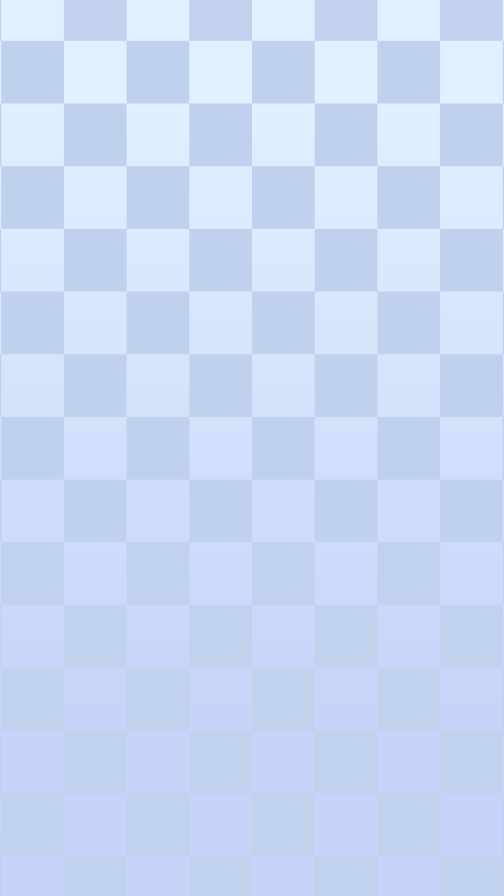
This pattern is drawn by a Shadertoy shader. Its source:

```glsl
// Pastel checkerboard, eight cells wide, centred with a sliver at each side.
// Two smoothed square waves are multiplied to pick between a nearly flat
// blue-grey cell and a pale cell that follows a vertical gradient.

#define CELL_SIZE    0.1244               // side of a cell, in canvas widths
#define GRID_ORIGIN  vec2(0.5, 0.0797)    // a grid corner, in canvas widths
#define FADE_START   0.20                 // gradient span, in canvas heights
#define FADE_END     0.88
#define PALE_TOP     vec3(0.878, 0.941, 1.000)
#define PALE_BOTTOM  vec3(0.781, 0.827, 0.972)
#define SHADE_TOP    vec3(0.755, 0.818, 0.933)
#define SHADE_BOTTOM vec3(0.753, 0.824, 0.925)

// Alternates +1 and -1 per unit cell, ramping across each border.
vec2 squareWave(vec2 cellPos, float halfBlur) {
    vec2 borderDist = 0.5 - abs(fract(cellPos) - 0.5);
    vec2 side = 1.0 - 2.0 * mod(floor(cellPos), 2.0);
    return side * clamp(borderDist / halfBlur, 0.0, 1.0);
}

void mainImage(out vec4 fragColor, in vec2 fragCoord) {
    vec2 pos = fragCoord / iResolution.x;
    float height = fragCoord.y / iResolution.y;

    // Checker mask: 0 in shaded cells, 1 in pale cells
    float halfPixel = 0.5 / (iResolution.x * CELL_SIZE);
    vec2 wave = squareWave((pos - GRID_ORIGIN) / CELL_SIZE, halfPixel);
    float paleMask = 0.5 - 0.5 * wave.x * wave.y;

    // Vertical gradients
    float fade = clamp((height - FADE_START) / (FADE_END - FADE_START), 0.0, 1.0);
    vec3 pale = mix(PALE_BOTTOM, PALE_TOP, fade);
    vec3 shade = mix(SHADE_BOTTOM, SHADE_TOP, height);

    fragColor = vec4(mix(shade, pale, paleMask), 1.0);
}
```
